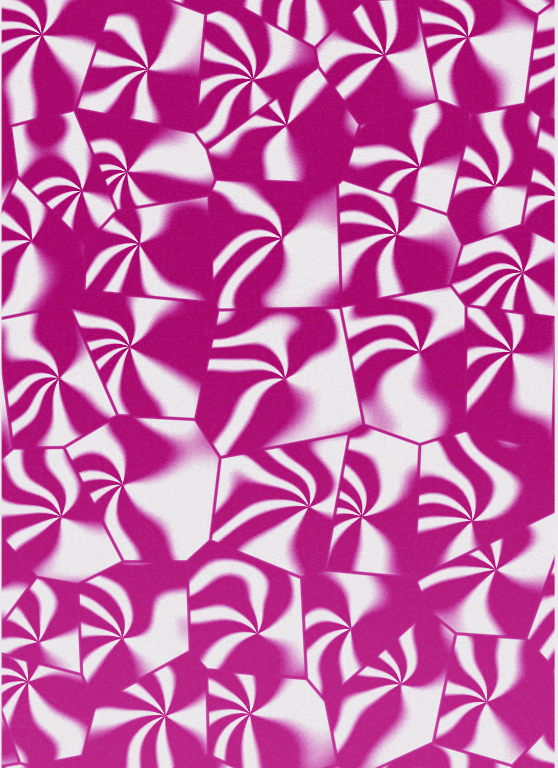
Write a Shadertoy shader that draws this pattern.

```glsl
// Magenta and white foil: polygonal cells, each filled with a bent, uneven pinwheel of soft rays.

vec2 hash2(vec2 p) {
    p = vec2(dot(p, vec2(127.1, 311.7)), dot(p, vec2(269.5, 183.3)));
    return fract(sin(p) * 43758.5453);
}

vec2 seedOf(vec2 cell) {
    return cell + 0.1 + 0.8 * hash2(cell + 3.0);
}

// Brightness of the rays at offset d from the hub of a cell
float pinwheel(vec2 d, vec2 cell) {
    vec2 rndA = hash2(cell + 17.3), rndB = hash2(cell + 41.9);
    float r = length(d), a = atan(d.y, d.x);
    float crowded = 2.5 + 1.5 * (rndA.x - 0.5);      // side where rays are dense and bent
    float side = 0.5 + 0.5 * cos(a - crowded);
    float reach = smoothstep(0.08, 0.75, r);

    // Rays curl with distance, then layered sines fold them into loops
    float bent = a - (0.8 + 0.9 * rndA.y) * r * side;
    vec2 q = d * 4.2 + 6.28 * rndB;
    float fold = sin(q.x + 1.3 * sin(q.y)) + 0.7 * sin(1.4 * q.y - 0.8 * q.x);
    float rays = 4.0 + floor(2.6 * rndB.x);
    float phase = rays * bent + 3.2 * sin(bent - crowded)
                + 2.6 * reach * fold * (0.3 + 0.7 * side) + 6.28 * rndB.y;

    float wave = sin(phase) * smoothstep(0.0, 0.05, r);
    return smoothstep(-0.25, 0.8, wave);
}

void mainImage(out vec4 fragColor, in vec2 fragCoord) {
    vec2 uv = fragCoord / iResolution.xy;
    float pixel = 7.0 / iResolution.y;
    vec2 p = fragCoord * pixel;
    vec2 base = floor(p);

    // Nearest seed
    vec2 cell = base, d = vec2(9.0);
    for (int j = -2; j <= 2; j++)
    for (int i = -2; i <= 2; i++) {
        vec2 c = base + vec2(i, j);
        vec2 v = p - seedOf(c);
        if (dot(v, v) < dot(d, d)) { d = v; cell = c; }
    }

    // Distance to the closest cell wall
    float wall = 9.0;
    for (int j = -2; j <= 2; j++)
    for (int i = -2; i <= 2; i++) {
        if (i == 0 && j == 0) continue;
        vec2 v = p - seedOf(cell + vec2(i, j));
        wall = min(wall, 0.5 * dot(d + v, normalize(v - d)));
    }

    // Rays, fine grain and thin dark seams
    float tone = pinwheel(d, cell);
    tone += 0.07 * (hash2(floor(p * 60.0)).x - 0.5);
    float seam = 1.0 - smoothstep(0.006, 0.01 + 1.3 * pixel, wall);
    tone = clamp(mix(tone, 0.02, 0.9 * seam), 0.0, 1.0);

    // Magenta fades slightly toward the bottom; half tones lean to violet
    vec3 magenta = mix(vec3(0.73, 0.14, 0.52), vec3(0.66, 0.03, 0.41), smoothstep(0.0, 0.65, uv.y));
    vec3 white = vec3(0.92, 0.915, 0.92);
    vec3 col = mix(magenta, white, pow(vec3(tone), vec3(0.8, 1.0, 0.7)));

    // Pale trim along both sides
    float trim = min(uv.x + 0.003, 1.0 - uv.x);
    col = mix(white, col, smoothstep(0.004, 0.008, trim));
    fragColor = vec4(col, 1.0);
}
```
